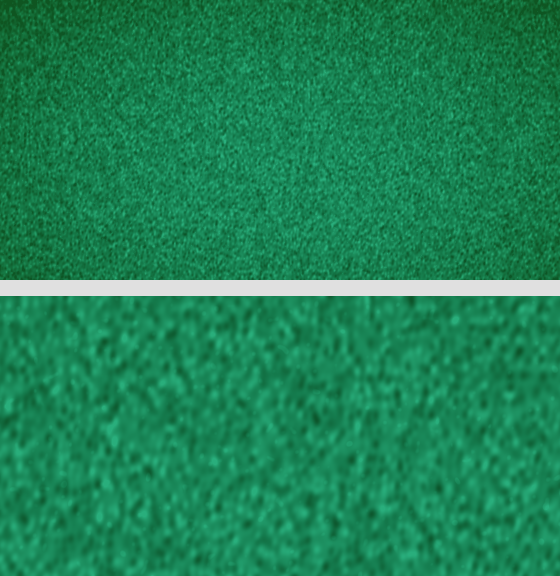
Top, the full canvas; bottom, a detail of the centre.
Write a WebGL 2 fragment shader that draws this texture.

```glsl
#version 300 es
precision highp float;

uniform vec2 u_resolution;
out vec4 fragColor;

vec3 hash3(vec2 cell, float seed) {
    vec3 q = fract(vec3(cell.xyx) * vec3(0.1031, 0.1030, 0.0973) + seed * 0.137);
    q += dot(q, q.yxz + 33.33);
    return fract((q.xxy + q.yzz) * q.zyx);
}

// One jittered tuft per cell, light or dark; the halo around each
// has the opposite sign, which keeps the cloth even at large scale.
float tufts(vec2 p, float softness, float halo, float seed) {
    vec2 cell = floor(p);
    vec2 local = p - cell;
    float sum = 0.0;
    for (int y = -1; y <= 1; y++) {
        for (int x = -1; x <= 1; x++) {
            vec2 offset = vec2(x, y);
            vec3 rnd = hash3(cell + offset, seed);
            vec2 d = offset + mix(vec2(0.12), vec2(0.88), rnd.xy) - local;
            float reach = softness * dot(d, d);
            sum += (rnd.z - 0.5) * (1.0 - halo * reach) * exp(-reach);
        }
    }
    return sum;
}

// Gentle bending of the cloth from layered sines.
vec2 bend(vec2 p, float amount) {
    return p + amount * vec2(sin(p.y * 7.0 + 1.3) + 0.5 * sin(p.x * 17.0 + p.y * 11.0),
                             sin(p.x * 6.0 + 0.4) + 0.5 * sin(p.x * 13.0 - p.y * 9.0));
}

// Staggered loops, faint beneath the fuzz.
float knit(vec2 p, vec2 density, float wobble) {
    vec2 phase = 6.28318 * p * density;
    phase += wobble * vec2(sin(phase.y * 0.37), sin(phase.x * 0.29));
    return sin(phase.x) * sin(phase.y);
}

// Light pool that falls off towards the rim.
float lightPool(vec2 uv, vec2 centre, float falloff) {
    vec2 d = (uv - centre) * vec2(1.0, 0.85);
    return 0.15 - falloff * dot(d, d);
}

vec3 clothColour(float tone) {
    const vec3 shadow = vec3(0.050, 0.335, 0.160);
    const vec3 body   = vec3(0.083, 0.485, 0.295);
    const vec3 sheen  = vec3(0.150, 0.650, 0.445);
    vec3 lower = mix(shadow, body, clamp(tone * 2.0, 0.0, 1.0));
    return mix(lower, sheen, clamp(tone * 2.0 - 1.0, 0.0, 1.2));
}

void main() {
    vec2 uv = gl_FragCoord.xy / u_resolution;
    vec2 p = gl_FragCoord.xy / u_resolution.y;
    vec2 cloth = bend(p, 0.004);
    cloth.x -= 0.10 * cloth.y;

    // Fibres and stitches
    float fine = tufts(cloth * vec2(126.0, 90.0), 2.3, 0.50, 1.0);
    float stitches = tufts(cloth * vec2(80.0, 56.0), 2.5, 0.50, 2.0);
    float patches = tufts(cloth * vec2(24.0, 30.0), 2.5, 0.20, 3.0);
    float glint = smoothstep(0.25, 0.5, tufts(cloth * vec2(110.0, 96.0), 3.0, 0.5, 4.0));

    // Light and weave
    float light = lightPool(uv, vec2(0.52, 0.38), 1.08);
    float tone = 0.50 + light + 0.80 * fine + 0.36 * stitches + 0.09 * patches;
    tone += 0.07 * knit(cloth, vec2(42.0, 30.0), 0.9) + 0.18 * glint;

    // Cooler in the pool, warmer at the rim
    vec3 colour = clothColour(tone) + vec3(-0.02, 0.0, 0.08) * light;
    fragColor = vec4(clamp(colour, 0.0, 1.0), 1.0);
}
```
